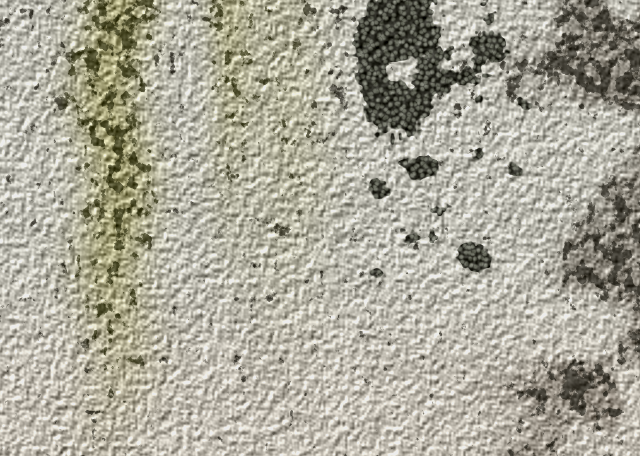
A Shadertoy shader for this texture:

```glsl
#define WALL vec3(0.745, 0.74, 0.70)
#define ALGAE vec3(0.21, 0.21, 0.08)
#define SOOT vec3(0.20, 0.19, 0.155)
#define LICHEN_DARK vec3(0.11, 0.11, 0.08)
#define LICHEN_LIGHT vec3(0.40, 0.41, 0.36)
#define GRAIN_SCALE 90.0
#define GRAIN_CONTRAST 0.66
#define SPECK_SCALE 58.0
#define LOBE_SCALE 85.0
#define SPOT_COUNT 24

float hash(vec2 p) {
    vec3 q = fract(p.xyx * vec3(0.1031, 0.1030, 0.0973));
    q += dot(q, q.yzx + 33.33);
    return fract((q.x + q.y) * q.z);
}

float noise(vec2 p) {
    vec2 i = floor(p), f = fract(p);
    f = f * f * (3.0 - 2.0 * f);
    return mix(mix(hash(i), hash(i + vec2(1, 0)), f.x),
               mix(hash(i + vec2(0, 1)), hash(i + 1.0), f.x), f.y);
}

float fbm(vec2 p) {
    float sum = 0.0, amp = 0.5;
    for (int i = 0; i < 4; i++) {
        sum += amp * noise(p);
        p = mat2(1.6, 1.2, -1.2, 1.6) * p + 17.3;
        amp *= 0.5;
    }
    return sum;
}

// Rough plaster height, lit from the upper left
float plasterHeight(vec2 p) {
    return 0.6 * noise(p * GRAIN_SCALE) + 0.4 * noise(p * GRAIN_SCALE * 2.1 + 31.0);
}

float plasterRelief(vec2 p) {
    vec2 toLight = vec2(-0.0022, 0.003);
    return plasterHeight(p - toLight) - plasterHeight(p + toLight);
}

// Vertical run of damp that fades toward its foot
float streak(vec2 p, float x, float width, float foot) {
    float wander = 0.05 * (noise(vec2(p.y * 5.0, x * 40.0)) - 0.5);
    float across = (p.x - x - wander) / width;
    return exp(-across * across) * smoothstep(foot, foot + 0.75, p.y);
}

float capsule(vec2 p, vec2 a, vec2 b, float r) {
    vec2 ab = b - a;
    float t = clamp(dot(p - a, ab) / dot(ab, ab), 0.0, 1.0);
    return length(p - a - ab * t) - r;
}

// Signed distance to the large colony and its scattered offspring
float lichenDistance(vec2 p) {
    float colony = (length((p - vec2(0.875, 0.87)) / vec2(0.095, 0.17)) - 1.0) * 0.1;
    float hole = length((p - vec2(0.90, 0.84)) * vec2(0.8, 1.2)) - 0.033;
    float d = max(colony, -hole);
    d = min(d, capsule(p, vec2(0.95, 0.81), vec2(1.04, 0.83), 0.018));
    for (int i = 0; i < SPOT_COUNT; i++) {
        float k = float(i) + 1.0;
        float size = hash(vec2(k, 7.7));
        vec2 center = vec2(mix(0.80, 1.18, hash(vec2(k, 2.3))),
                           mix(0.40, 0.99, hash(vec2(k, 5.1))));
        float r = mix(0.008, 0.036, size * size * size);
        d = min(d, length((p - center) * vec2(0.9, 1.1)) - r);
    }
    float ragged = 0.026 * (noise(p * 42.0) - 0.5) + 0.02 * (noise(p * 115.0) - 0.5);
    return d + ragged;
}

// Distance to the nearest lobe center gives a pebbled crust
float lobes(vec2 p) {
    vec2 cell = floor(p), f = fract(p);
    float nearest = 2.0;
    for (int y = -1; y <= 1; y++)
        for (int x = -1; x <= 1; x++) {
            vec2 o = vec2(x, y), id = cell + o;
            vec2 jitter = vec2(hash(id), hash(id + 53.0));
            nearest = min(nearest, length(o + jitter - f));
        }
    return nearest;
}

void mainImage(out vec4 fragColor, in vec2 fragCoord) {
    vec2 p = fragCoord / iResolution.y;
    float relief = plasterRelief(p);
    float blotch = fbm(p * 7.0 + 4.0);

    // Where algae and soot settle
    float algae = streak(p, 0.245, 0.085, -0.15);
    algae += 0.6 * streak(p, 0.49, 0.05, 0.25) + 0.4 * streak(p, 0.62, 0.10, 0.05);
    float rightSide = smoothstep(1.08, 1.36, p.x + 0.35 * (blotch - 0.47));
    float soot = rightSide * smoothstep(0.36, 0.56, blotch + 0.10 * smoothstep(0.4, 0.8, p.y));
    float topDirt = 0.28 * smoothstep(0.25, 1.0, p.y) * smoothstep(0.3, 0.6, blotch);

    // Plaster with stained veils
    vec3 color = WALL + 0.10 * (fbm(p * 16.0) - 0.47);
    color += vec3(0.012, -0.004, -0.008) * (1.0 - smoothstep(0.1, 0.5, p.y));
    color *= mix(vec3(1.0), vec3(0.86, 0.85, 0.66), min(algae, 1.0));
    color *= mix(vec3(1.0), vec3(0.74, 0.72, 0.70), soot);
    color += GRAIN_CONTRAST * relief;

    // Dark specks, denser where dirt gathers
    float dirt = min(0.20 + topDirt + 0.62 * algae + 0.72 * soot, 1.0);
    float threshold = 0.77 - 0.36 * dirt;
    float speck = smoothstep(threshold, threshold + 0.12, fbm(p * SPECK_SCALE * vec2(1.0, 0.9)));
    vec3 speckColor = mix(SOOT, ALGAE, smoothstep(0.1, 0.5, algae)) + 0.25 * relief;
    color = mix(color, speckColor, 0.82 * speck);

    // Lichen crust
    float d = lichenDistance(p);
    float crust = smoothstep(0.15, 0.65, lobes(p * LOBE_SCALE));
    vec3 lichen = mix(LICHEN_LIGHT, LICHEN_DARK, crust) + 0.3 * relief;
    color = mix(color, lichen, 0.94 * (1.0 - smoothstep(-0.004, 0.004, d)));

    fragColor = vec4(clamp(color, 0.0, 0.93), 1.0);
}
```
